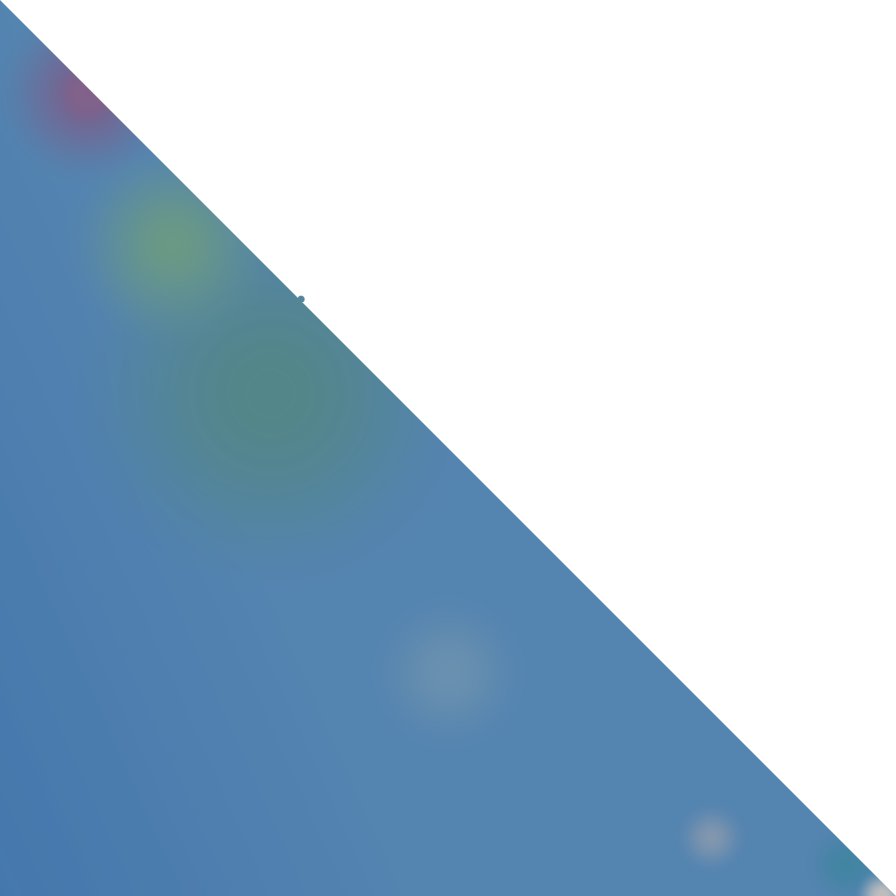
Give the GLSL for this background, as a WebGL 1 fragment shader.

```glsl
precision highp float;
// Blue diagonal half-plane with soft coloured glows on a white ground.
uniform vec2 u_resolution;

#define DEEP_BLUE vec3(0.270, 0.467, 0.678)
#define SOFT_BLUE vec3(0.329, 0.518, 0.690)
#define GRADIENT_AXIS vec2(0.91, 0.41)
#define GRADIENT_LENGTH 0.42
#define STREAK_STRENGTH 0.004
#define RING_STRENGTH 0.006
#define NOTCH_CENTER vec2(0.336, 0.666)
#define NOTCH_RADIUS 0.004

// Blends a round glow into the base; core is its opaque fraction.
vec3 addGlow(vec3 base, vec2 p, vec2 center, float radius, float core, vec3 tint, float strength) {
  float d = length(p - center) / radius;
  float falloff = 1.0 - smoothstep(core, 1.0, d);
  return mix(base, tint, falloff * strength);
}

// Blue gradient with faint slanted streaks.
vec3 blueField(vec2 p) {
  float along = dot(p, GRADIENT_AXIS);
  float t = clamp(along / GRADIENT_LENGTH, 0.0, 1.0);
  vec3 color = mix(DEEP_BLUE, SOFT_BLUE, t);
  float streak = sin(along * 95.0) * sin(along * 41.0 + 1.0);
  return color + STREAK_STRENGTH * streak * (1.0 - t) * vec3(0.3, 1.0, -0.5);
}

void main() {
  vec2 p = gl_FragCoord.xy / u_resolution;
  float pixel = 1.0 / min(u_resolution.x, u_resolution.y);
  vec3 color = blueField(p);

  // Large teal glow with faint rings
  vec2 tealCenter = vec2(0.302, 0.561);
  color = addGlow(color, p, tealCenter, 0.235, 0.05, vec3(0.325, 0.525, 0.535), 1.0);
  float ringDistance = length(p - tealCenter);
  float ringFade = 1.0 - smoothstep(0.02, 0.22, ringDistance);
  color += RING_STRENGTH * ringFade * sin(ringDistance * 300.0) * vec3(0.5, 0.2, 0.5);

  // Glows along the upper edge
  color = addGlow(color, p, vec2(0.193, 0.727), 0.125, 0.0, vec3(0.415, 0.600, 0.520), 1.0);
  color = addGlow(color, p, vec2(0.098, 0.896), 0.108, 0.0, vec3(0.475, 0.375, 0.550), 1.0);
  color = addGlow(color, p, vec2(0.098, 0.896), 0.036, 0.3, vec3(0.520, 0.385, 0.535), 0.7);

  // Pale glows towards the lower right
  color = addGlow(color, p, vec2(0.501, 0.249), 0.095, 0.0, vec3(0.415, 0.565, 0.685), 1.0);
  color = addGlow(color, p, vec2(0.794, 0.065), 0.042, 0.0, vec3(0.510, 0.590, 0.685), 1.0);
  color = addGlow(color, p, vec2(0.945, 0.035), 0.050, 0.0, vec3(0.255, 0.520, 0.635), 1.0);
  color = addGlow(color, p, vec2(0.985, 0.000), 0.032, 0.1, vec3(0.740, 0.740, 0.740), 1.0);

  // Diagonal edge with a tiny bump
  float edge = (p.x + p.y - 1.0) * 0.70711;
  float shape = min(edge, length(p - NOTCH_CENTER) - NOTCH_RADIUS);
  float outside = smoothstep(-0.75 * pixel, 0.75 * pixel, shape);
  gl_FragColor = vec4(mix(color, vec3(1.0), outside), 1.0);
}
```
